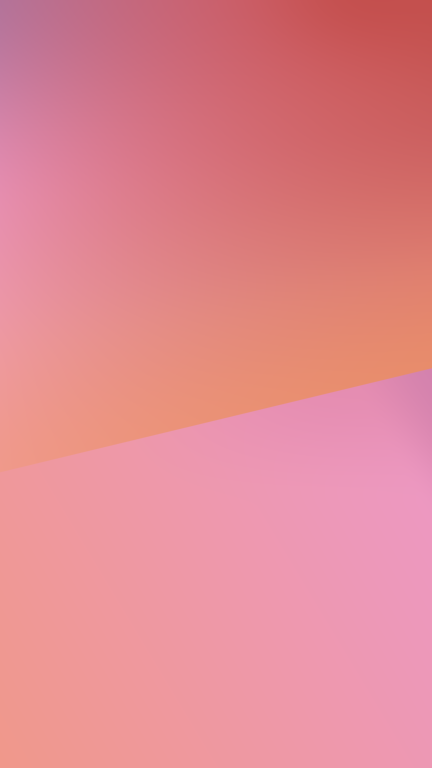
This background is drawn by a WebGL 2 fragment shader. Its source:

```glsl
#version 300 es
precision highp float;
// Two soft colour fields split by a slanted crisp edge.
// Above: three vertical ramps blended across the width. Below: a tilted
// coral to lilac gradient, shaded towards its upper right corner.

uniform vec2 u_resolution;
out vec4 fragColor;

// Four colours spread smoothly over s = 0..1
vec3 ramp(vec3 a, vec3 b, vec3 c, vec3 d, float s) {
  vec3 col = mix(a, b, smoothstep(-0.04, 0.46, s));
  col = mix(col, c, smoothstep(0.32, 0.80, s));
  return mix(col, d, smoothstep(0.62, 1.04, s));
}

// Upper field; s runs from the top (0) down to the slanted edge (1)
vec3 upperField(vec2 uv, float s) {
  vec3 left = ramp(vec3(0.70, 0.45, 0.60), vec3(0.90, 0.55, 0.69),
                   vec3(0.93, 0.60, 0.64), vec3(0.94, 0.60, 0.54), s);
  vec3 middle = ramp(vec3(0.79, 0.38, 0.43), vec3(0.84, 0.44, 0.48),
                     vec3(0.88, 0.53, 0.51), vec3(0.92, 0.57, 0.46), s);
  vec3 right = ramp(vec3(0.77, 0.32, 0.31), vec3(0.80, 0.38, 0.38),
                    vec3(0.87, 0.49, 0.44), vec3(0.91, 0.55, 0.42), s);

  // Quadratic blend through the three columns
  float x = uv.x;
  vec3 col = left * (1.0 - x) * (1.0 - 2.0 * x)
           + middle * 4.0 * x * (1.0 - x)
           + right * x * (2.0 * x - 1.0);

  // Red glow at the top
  vec2 fromGlow = (uv - vec2(0.85, 1.01)) / vec2(0.20, 0.07);
  return mix(col, vec3(0.76, 0.30, 0.29), 0.7 * exp(-dot(fromGlow, fromGlow)));
}

// Lower field, measured in canvas widths along its tilted axis
vec3 lowerField(vec2 uv, float aspect) {
  float t = uv.x + 0.6 * uv.y * aspect;
  vec3 col = mix(vec3(0.94, 0.59, 0.54), vec3(0.938, 0.605, 0.62),
                 smoothstep(-0.25, 0.65, t));
  col = mix(vec3(0.94, 0.595, 0.54), vec3(0.925, 0.595, 0.77),
            clamp(t / 1.4, 0.0, 1.0)) * 0.8 + col * 0.2;
  col.b += 0.02 * smoothstep(0.4, 1.2, t);

  // Broad shade below the edge, then a mauve corner
  float shade = smoothstep(0.34, 0.51, uv.y) * smoothstep(0.2, 0.8, uv.x);
  col = mix(col, vec3(0.89, 0.54, 0.68), 0.8 * shade);
  return mix(col, vec3(0.83, 0.51, 0.68), smoothstep(1.34, 1.56, t));
}

void main() {
  vec2 uv = gl_FragCoord.xy / u_resolution;
  float aspect = u_resolution.y / u_resolution.x;
  float edge = 0.385 + 0.1355 * uv.x;
  float s = clamp((1.0 - uv.y) / (1.0 - edge), 0.0, 1.0);

  float soft = 0.8 / u_resolution.y;
  float above = smoothstep(-soft, soft, uv.y - edge);
  vec3 col = mix(lowerField(uv, aspect), upperField(uv, s), above);
  fragColor = vec4(col, 1.0);
}
```
